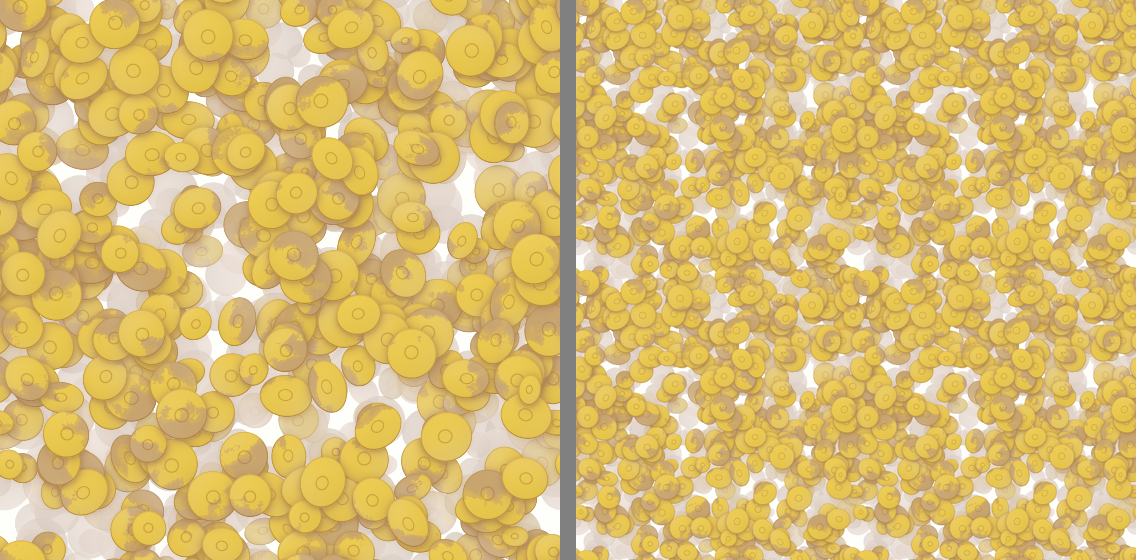
Left, the tile; right, the same tile 2 across and 2 down.
A Shadertoy shader for this pattern:

```glsl
// Draws a seamless heap of golden discs fading into pale, misty discs on white.

const float GRID = 10.0;      // cells per canvas side in each layer
const int LAYERS = 14;        // sheets of discs, back to front
const float TAU = 6.28319;

const vec3 WHITE = vec3(0.995, 0.995, 0.985);
const vec3 MIST  = vec3(0.885, 0.835, 0.80);
const vec3 GOLD  = vec3(0.915, 0.785, 0.31);
const vec3 OCHRE = vec3(0.84, 0.70, 0.35);
const vec3 BROWN = vec3(0.77, 0.63, 0.45);
const vec3 UMBER = vec3(0.66, 0.50, 0.33);
const vec3 INK   = vec3(0.60, 0.40, 0.16);

// Integer hash: three values in 0..1; the inputs must not be negative
vec3 hash3(vec3 p) {
    uvec3 v = uvec3(p) * 1664525u + 1013904223u;
    v.x += v.y * v.z; v.y += v.z * v.x; v.z += v.x * v.y;
    v ^= v >> 16u;
    v.x += v.y * v.z; v.y += v.z * v.x; v.z += v.x * v.y;
    return vec3(v >> 8u) / 16777216.0;
}

vec2 direction(float turns) {
    return vec2(cos(turns * TAU), sin(turns * TAU));
}

float latticeSlope(vec2 corner, vec2 offset, float period, float seed) {
    return dot(direction(hash3(vec3(mod(corner, period), seed)).x), offset);
}

// Gradient noise that repeats after a whole number of lattice steps
float gradientNoise(vec2 p, float period, float seed) {
    vec2 i = floor(p), f = p - i;
    vec2 u = f * f * f * (f * (f * 6.0 - 15.0) + 10.0);
    vec2 e = vec2(1.0, 0.0);
    float bottom = mix(latticeSlope(i, f, period, seed),
                       latticeSlope(i + e, f - e, period, seed), u.x);
    float top = mix(latticeSlope(i + e.yx, f - e.yx, period, seed),
                    latticeSlope(i + e.xx, f - e.xx, period, seed), u.x);
    return mix(bottom, top, u.y);
}

// Approximate signed distance to an ellipse
float ellipseDistance(vec2 p, vec2 axes) {
    float k = length(p / axes);
    return k * (k - 1.0) / max(length(p / (axes * axes)), 0.001);
}

// Antialiased line of the given half width around distance zero
float stroke(float d, float halfWidth, float pixel) {
    return 1.0 - smoothstep(halfWidth - 0.5 * pixel, halfWidth + pixel, abs(d));
}

// Face of one disc: sheen, ragged shade, hub ring and rim; q spans -1..1
vec3 discFace(vec2 q, float edge, float radius, float depth, float clarity,
              vec3 rnd, float seed, float pixel) {
    vec2 lean = direction(rnd.x);
    vec3 gold = GOLD + 0.025 * dot(q, vec2(-0.4, 0.8));
    gold = mix(gold, OCHRE, 0.25 * smoothstep(0.5, 1.0, length(q)) * rnd.z);

    // Ragged patch of shade, rarer on the front discs
    float rough = 0.75 * gradientNoise(q * 1.7 + 20.0, 64.0, seed)
                + 0.22 * gradientNoise(q * 8.0 + 20.0, 64.0, seed + 1.0);
    float shade = 0.8 * dot(q, lean) + rough
                + mix(0.2, -1.15, rnd.y * (0.4 + 0.6 * depth));
    float blur = pixel / radius;
    vec3 shaded = mix(OCHRE, BROWN, smoothstep(0.05, 0.6, shade + 0.3 * rnd.z));
    gold = mix(gold, shaded, 0.9 * smoothstep(-blur, blur + 0.03, shade));

    // Mist drifts over one side of the rear discs
    float veil = smoothstep(-0.5, 1.2, dot(q, lean.yx) + rnd.z - 0.5);
    gold = mix(gold, MIST, 0.55 * veil * (1.0 - 0.8 * depth));
    vec3 pale = MIST + 0.03 * dot(q, lean) + 0.04 * (rnd.z - 0.5);
    vec3 face = mix(pale, gold, clarity);

    // Hub ring and thin rim, the rim heavier below
    float hub = (length(q - 0.05 * lean) - 0.26) * radius;
    face = mix(face, INK, 0.42 * clarity * stroke(hub, 0.0006, pixel));
    float rim = stroke(edge + 0.0007, 0.0007, pixel);
    return mix(face, INK, rim * clarity * (0.42 - 0.2 * q.y));
}

void mainImage(out vec4 fragColor, in vec2 fragCoord) {
    vec2 uv = fragCoord / iResolution.xy;
    float pixel = 1.0 / iResolution.y;
    vec2 home = floor(uv * GRID);
    vec3 color = WHITE;
    float solidity = 0.0;     // how strongly the surface so far takes shadow

    for (int layer = 0; layer < LAYERS; layer++) {
        float depth = float(layer) / float(LAYERS - 1);
        float clarity = smoothstep(0.22, 0.55, depth);
        float seed = float(layer) * 8.0;
        for (int n = 0; n < 9; n++) {
            vec2 cell = home + vec2(n % 3 - 1, n / 3 - 1);
            vec2 id = mod(cell, GRID);
            vec3 place = hash3(vec3(id, seed));
            vec3 form = hash3(vec3(id, seed + 1.0));
            vec3 look = hash3(vec3(id, seed + 2.0));

            // Golden discs gather in clusters, pale ones spread evenly
            vec2 center = (cell + place.xy) / GRID;
            float cluster = gradientNoise(center * 5.0, 5.0, 900.0);
            if (place.z > mix(0.8, 0.43 + 0.45 * cluster, clarity)) continue;

            // Size, tilt and turn of the disc
            float radius = mix(0.02, 0.048, pow(form.x, mix(0.8, 0.3, depth)));
            vec2 axes = radius * vec2(1.0, mix(1.0, 0.68, form.y * form.y));
            vec2 a = direction(form.z);
            mat2 turn = mat2(a.x, -a.y, a.y, a.x);
            vec2 p = uv - center;
            float edge = ellipseDistance(turn * p, axes);
            if (edge > 0.03) continue;

            // Soft shadow falls on the discs below, never on the white
            float reach = ellipseDistance(turn * (p + vec2(-0.001, 0.003)), axes);
            float shadow = exp(-max(reach, 0.0) / 0.006);
            color = mix(color, UMBER, 0.5 * shadow * solidity * clarity);

            // Face, turned back upright so that light comes from above
            float cover = 1.0 - smoothstep(-0.5 * pixel, 0.5 * pixel, edge);
            if (cover <= 0.0) continue;
            vec2 q = ((turn * p) / axes) * turn;
            float grain = seed + 1000.0 + 200.0 * id.x + 2000.0 * id.y;
            vec3 face = discFace(q, edge, radius, depth, clarity, look, grain, pixel);
            color = mix(color, face, cover * mix(0.72, 1.0, clarity));
            solidity = mix(solidity, mix(0.12, 1.0, clarity), cover);
        }
    }
    fragColor = vec4(color, 1.0);
}
```
